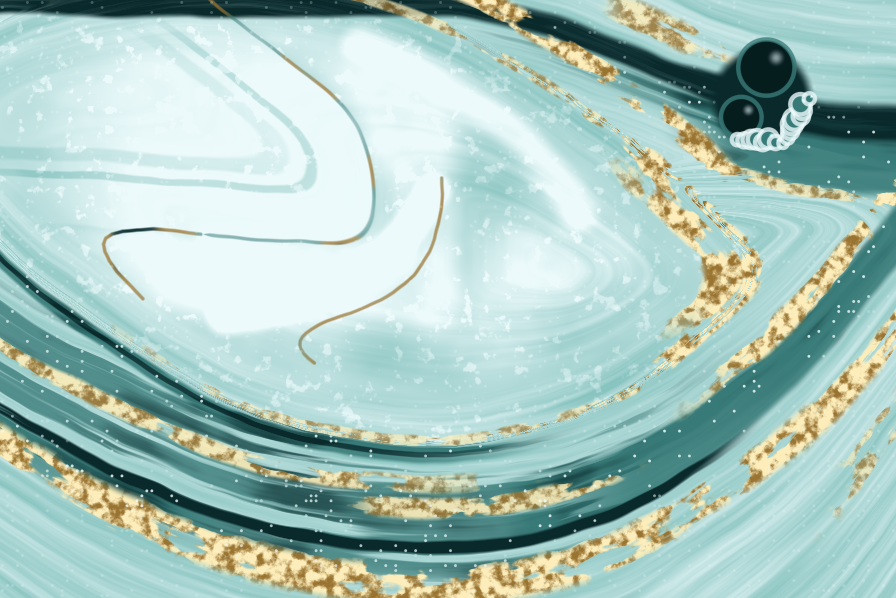
Write a WebGL 2 fragment shader that draws this texture.

```glsl
#version 300 es
precision highp float;
// Poured marble: pale folded hooks in a large teal oval, dark veins, gold foil.
// Joined curves form flow fields; stretched noise streaks them, bands place ink and foil.
#define TEAL vec3(.53, .765, .75)
#define MILK vec3(.925, .98, .985)
#define DEEP vec3(.22, .48, .47)
#define INK vec3(.035, .16, .17)
#define BRONZE vec3(.6, .45, .19)
#define GOLD vec3(.99, .93, .73)
#define WARP .022
#define STREAKS 48.0
uniform vec2 u_resolution;
out vec4 outColor;

float hash(vec2 p) {
  vec3 q = fract(p.xyx * .1031);
  q += dot(q, q.yzx + 33.33);
  return fract((q.x + q.y) * q.z);
}
// Smooth ramp that may also run downward
float ramp(float a, float b, float x) {
  float t = clamp((x - a) / (b - a), 0.0, 1.0);
  return t * t * (3.0 - 2.0 * t);
}
float noise(vec2 p) {
  vec2 i = floor(p), f = fract(p), e = vec2(1, 0);
  f = f * f * (3.0 - 2.0 * f);
  return mix(mix(hash(i), hash(i + e), f.x), mix(hash(i + e.yx), hash(i + 1.0), f.x), f.y);
}
float fbm(vec2 p) {
  float sum = 0.0, amp = .53;
  for (int i = 0; i < 4; i++, amp *= .5) {
    sum += amp * noise(p);
    p = mat2(1.6, 1.1, -1.1, 1.6) * p + 7.3;
  }
  return sum;
}
float smin(float a, float b) {
  float h = max(.075 - abs(a - b), 0.0);
  return min(a, b) - h * h / .3;
}
float band(float v, float center, float w) { return ramp(w, w * .5, abs(v - center)); }
float span(float v, float a, float b, float s) { return ramp(a - s, a + s, v) * ramp(b + s, b - s, v); }
// Distance to a quadratic curve, walked in short segments
float curve(vec2 p, vec2 a, vec2 b, vec2 c) {
  float best = 9.0;
  vec2 prev = a;
  for (int i = 1; i <= 12; i++) {
    float t = float(i) / 12.0;
    vec2 next = mix(mix(a, b, t), mix(b, c, t), t), e = next - prev;
    best = min(best, length(p - prev - e * clamp(dot(p - prev, e) / dot(e, e), 0.0, 1.0)));
    prev = next;
  }
  return best;
}

void main() {
  vec2 uv = gl_FragCoord.xy / u_resolution * vec2(1.5, 1);
  vec2 p = uv + WARP * (vec2(fbm(uv * 5.0), fbm(uv * 5.0 + 31.0)) - .5);
  float x = p.x, y = p.y;

  // Flow fields: lower arcs, closed oval, inner hooks, upper vein
  float d = x - .72, bend = d < 0.0 ? .46 : .55 + .27 * d, e = x - .62;
  float arc = y - .085 - d * d * bend;
  float low = (arc - .175 - .19 * d * d) / length(vec2(1, 2.0 * d * bend));
  float up = (1.005 - .3 * e - .6 * e * e - y) / length(vec2(1, .3 + 1.2 * e));
  float oval = smin(low, up);
  float hook = smin(smin(1.005 - .62 * x - .785 * y, y - .63 + .06 * x), .625 - x);
  float vein = y - .795 - .205 * ramp(1.45, .72, x);
  float inside = ramp(-.008, .008, oval);
  float flow = mix(hook * .7, oval, ramp(.26, .06, oval));
  flow = mix(mix(arc, vein, ramp(.6, .74, y)), flow, inside);
  float streak = fbm(vec2(flow * STREAKS, x * 2.4 + y * 1.3));
  float fine = fbm(vec2(flow * 150.0, x * 5.0)), cloud = fbm(p * 6.0 + 9.0);

  // Milky body and its folds
  float core = 1.1 * cloud + .5 * streak - .4 + .5 * span(hook, -.14, .0, .03);
  core += .3 * ramp(.35, .0, distance(p, vec2(.94, .62)));
  core = mix(core, .84 + .25 * streak, ramp(-.004, .004, hook));
  core -= .5 * ramp(.25, .0, x) * ramp(.25, .55, cloud);
  core -= .45 * (band(hook, .082, .008) + band(hook, .115, .014) * cloud);
  float milk = mix(.9 * streak + .4 * fine - .3, core, ramp(.03, .16, oval));
  milk += .7 * ramp(.04, .012, curve(p, vec2(.38, .47), vec2(.62, .5), vec2(.73, .68)));
  milk += .5 * ramp(.045, .01, curve(p, vec2(.6, .93), vec2(.85, .83), vec2(.97, .65)));
  milk += .3 * ramp(.62, .75, fbm(uv * 60.0)) * inside;
  vec3 col = mix(TEAL, MILK, clamp(milk, 0.0, 1.0));

  // Teal and ink bands
  float right = ramp(1.1, 1.25, x), left = ramp(1.0, .6, x);
  float teal = span(arc, .005, .105, .012) * ramp(.8, 1.1, x) * (.75 + .4 * streak);
  teal += ramp(.5, .62, streak) * span(arc, -.06, .2, .03) * ramp(1.3, .9, x) * .8 * ramp(.005, -.01, low);
  teal += band(low, -.022, .016) * left * .9 + span(arc, -.075, .0, .01) * ramp(.45, .0, x) * .7;
  teal += span(vein, -.125, .0, .012) * right * .9;
  teal += span(vein, -.07, .0, .02) * ramp(.75, .9, x) * ramp(.38, .6, streak) * .8;
  teal = min(teal, 1.0);
  float ink = band(arc, .0, .013) * ramp(1.3, 1.1, x) * ramp(.2, .4, streak);
  ink += band(vein, -.005, .026 + .014 * right) * (.7 + .5 * fine) + band(low, -.02, .006) * left * .8;
  ink += teal * ramp(.5, .72, mix(cloud, streak, .5)) * .75;
  col = mix(mix(col, DEEP, teal), INK, min(ink, 1.0));

  // Gold foil, torn along the flow
  float nose = ramp(.95, 1.12, x);
  float foil = band(arc, -.062 - .04 * ramp(1.2, 1.5, x), .045);
  foil += band(arc, .105, .02) * left * .9 + band(arc, .127, .036) * right;
  foil += band(arc, .065, .022) * span(x, .6, 1.05, .05) * .9;
  foil += band(oval, .004, .012 + .012 * nose) * ramp(.0, .5, x) * (.72 + .28 * nose);
  foil += band(oval, .04, .032) * nose * span(y, .45, .74, .05);
  foil += band(up, -.065, .025) * span(x, .6, 1.22, .04) * ramp(.65, .72, y);
  foil += band(vein, -.13, .014) * right * .8 + band(vein, .065, .035) * span(x, 1.03, 1.22, .03) * .85;
  foil += band(arc, -.25, .06) * ramp(1.35, 1.45, x) * .75;
  float tear = .5 * fbm(vec2(flow * 55.0, x * 9.0)) + .5 * fbm(uv * 22.0);
  foil = min(foil, 1.0) * ramp(.43, .5, tear + .18 * (foil - .75));
  col = mix(col, mix(BRONZE, GOLD, ramp(.25, .62, fbm(uv * 85.0))), foil);

  // Thin veins around the folds
  float thread = curve(p, vec2(.33, .61), vec2(.06, .65), vec2(.24, .5));
  thread = min(thread, curve(p, vec2(.744, .7), vec2(.75, .53), vec2(.59, .475)));
  thread = min(thread, curve(p, vec2(.59, .475), vec2(.46, .44), vec2(.53, .395)));
  thread = min(thread, abs(hook) + .1 * ramp(.35, .2, x));
  float dye = noise(p * 14.0);
  col = mix(col, mix(DEEP, mix(BRONZE, INK, ramp(.7, .85, dye)), ramp(.4, .6, dye)),
            ramp(.0045, .001, thread) * (.35 + .6 * dye));

  // White specks, then dark bubbles with a foam rim
  vec2 cell = uv * 120.0, q = uv - vec2(1.275, .835);
  col = mix(col, MILK, step(.93, hash(floor(cell))) * ramp(.42, .15, length(fract(cell) - .5)) * (.25 + .6 * teal));
  col = mix(col, INK, ramp(.092, .07, length(q)));
  for (int i = 0; i < 18; i++) {
    float k = float(i), a = 3.9 + k * .14, h = hash(vec2(k, 3));
    bool big = i < 2;
    float r = big ? .047 - .013 * k : .007 + .011 * h;
    vec2 o = q - (big ? vec2(.008 - .042 * k, .052 - .083 * k) : vec2(cos(a), sin(a)) * (.084 - .02 * h));
    col = mix(col, big ? INK * .7 : DEEP, ramp(r, r - .003, length(o)));
    col = mix(col, big ? DEEP : MILK, .8 * band(length(o), r, .005));
    col += .5 * ramp(r * .35, .0, length(o - r * .35));
  }
  outColor = vec4(min(col, 1.0), 1);
}
```
